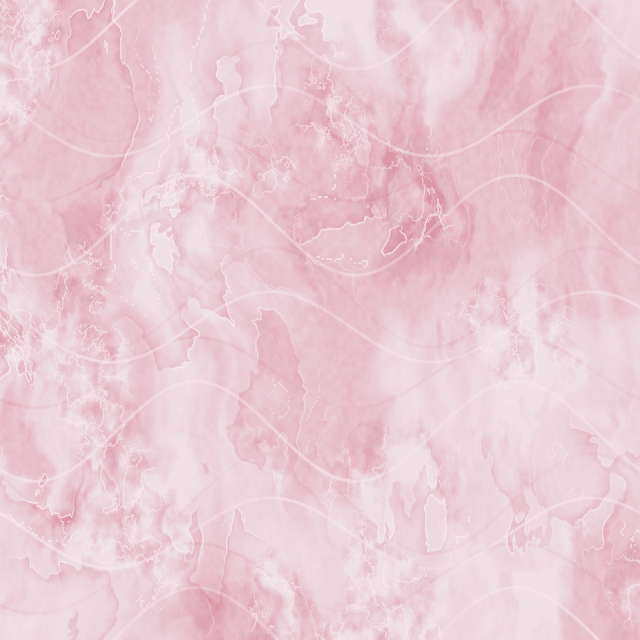
Reproduce this texture procedurally as a Shadertoy shader.

```glsl
float hash(vec2 cell) {
    vec3 h = fract(vec3(cell.xyx) * vec3(0.1031, 0.1030, 0.0973));
    h += dot(h, h.yzx + 33.33);
    return fract((h.x + h.y) * h.z);
}

float noise(vec2 p) {
    vec2 cell = floor(p), f = fract(p);
    f = f * f * f * (f * (f * 6.0 - 15.0) + 10.0);
    return mix(mix(hash(cell), hash(cell + vec2(1, 0)), f.x),
               mix(hash(cell + vec2(0, 1)), hash(cell + vec2(1, 1)), f.x), f.y);
}

float fbm(vec2 p) {
    float sum = 0.0, gain = 0.5;
    for (int i = 0; i < 6; i++) {
        sum += gain * noise(p);
        p = mat2(0.96, 0.28, -0.28, 0.96) * p * 2.03 + 17.3;
        gain *= 0.5;
    }
    return sum;
}

// Thin line along the zero level of a field, its width in canvas units
float vein(float field, float width) {
    float slope = length(vec2(dFdx(field), dFdy(field))) * iResolution.y;
    return 1.0 - smoothstep(0.3 * width, width, abs(field) / max(slope, 2.5));
}

// Stack of parallel cosine ribbons
float ribbon(vec2 p, vec2 crest, float amplitude) {
    float phase = 12.566 * (p.x - crest.x);
    float dy = p.y - crest.y - amplitude * cos(phase);
    dy = mod(dy + 0.161, 0.322) - 0.161;
    float slope = 12.566 * amplitude * sin(phase);
    return 1.0 - smoothstep(0.0014, 0.0034, abs(dy) / sqrt(1.0 + slope * slope));
}

void mainImage(out vec4 fragColor, in vec2 fragCoord) {
    vec2 p = fragCoord / iResolution.y;
    vec2 warp = vec2(fbm(p * 3.5 + 4.7), fbm(p * 3.5 + 31.2)) - 0.5;
    vec2 q = p + vec2(0.2, 0.26) * warp;

    // Broad upright clouds with faint fibres
    float depth = 0.05 + 0.42 * smoothstep(0.38, 0.60, fbm(q * vec2(6.5, 2.8) + 8.0));
    depth += 0.34 * (fbm(q * vec2(38.0, 8.0)) - 0.5);

    // Folds: sharp on one side, fading out on the other
    float layers = 5.0 * fbm(q * vec2(6.0, 2.4) + 51.0);
    float fold = fract(layers);
    float foldMask = smoothstep(0.40, 0.62, noise(q * vec2(7.0, 4.0) + 12.0));
    depth += 0.55 * foldMask * exp(-5.5 * fold) * smoothstep(0.0, 0.05, fold);

    // Deep upright streaks
    float streak = smoothstep(0.51, 0.68, fbm(q * vec2(15.0, 4.5) + 27.0));
    depth += 0.45 * streak * smoothstep(0.40, 0.62, noise(q * vec2(5.0, 3.5) + 33.0));

    // Rough mineral zones with pale mist
    float zone = smoothstep(0.50, 0.63, fbm(q * vec2(7.0, 4.0) + 73.0));
    depth += zone * (0.08 + 1.5 * (fbm(p * vec2(52.0, 36.0)) - 0.5));
    float mist = smoothstep(0.50, 0.68, fbm(q * vec2(16.0, 7.0) + 90.0));
    depth -= 0.20 * mist * smoothstep(0.42, 0.58, noise(q * 5.0 + 41.0));

    // Fine white cracks
    float edge = vein(fract(layers + 0.5) - 0.5, 0.0020) * foldMask
               * smoothstep(0.35, 0.65, noise(p * 13.0 + 5.0));
    float net = vein(fbm(p * vec2(34.0, 28.0) + 3.0) - 0.5, 0.0020) * zone;
    float hair = vein(fbm(q * vec2(8.0, 2.5) + 22.0) - 0.5, 0.0017)
               * smoothstep(0.45, 0.75, noise(p * 7.0 + 60.0));
    float cracks = max(0.65 * edge, max(0.55 * net, 0.25 * hair));

    // Shadow ribbons and light ribbons
    float shade = max(ribbon(p, vec2(0.306, 0.740), 0.055),
                      0.7 * ribbon(p, vec2(0.423, 0.857), 0.078));
    float light = max(ribbon(p, vec2(0.423, 0.811), 0.055),
                      ribbon(p, vec2(0.306, 0.648), 0.078));
    depth += shade * (0.05 + 0.15 * noise(p * 6.0 + 9.0));

    // Fine grain, stronger in the coloured parts
    float grain = fbm(p * vec2(130.0, 95.0) + 6.0) - 0.5;
    depth += grain * (0.14 + 0.25 * smoothstep(0.1, 0.6, depth));

    vec3 palePink = vec3(0.937, 0.860, 0.887);
    vec3 deepPink = vec3(0.875, 0.645, 0.703);
    vec3 color = mix(palePink, deepPink, clamp(depth, -0.08, 1.25));
    color = mix(color, vec3(0.97, 0.92, 0.935), cracks);
    color = mix(color, vec3(0.97, 0.91, 0.93), light * (0.25 + 0.4 * noise(p * 6.0)));
    fragColor = vec4(color, 1.0);
}
```
